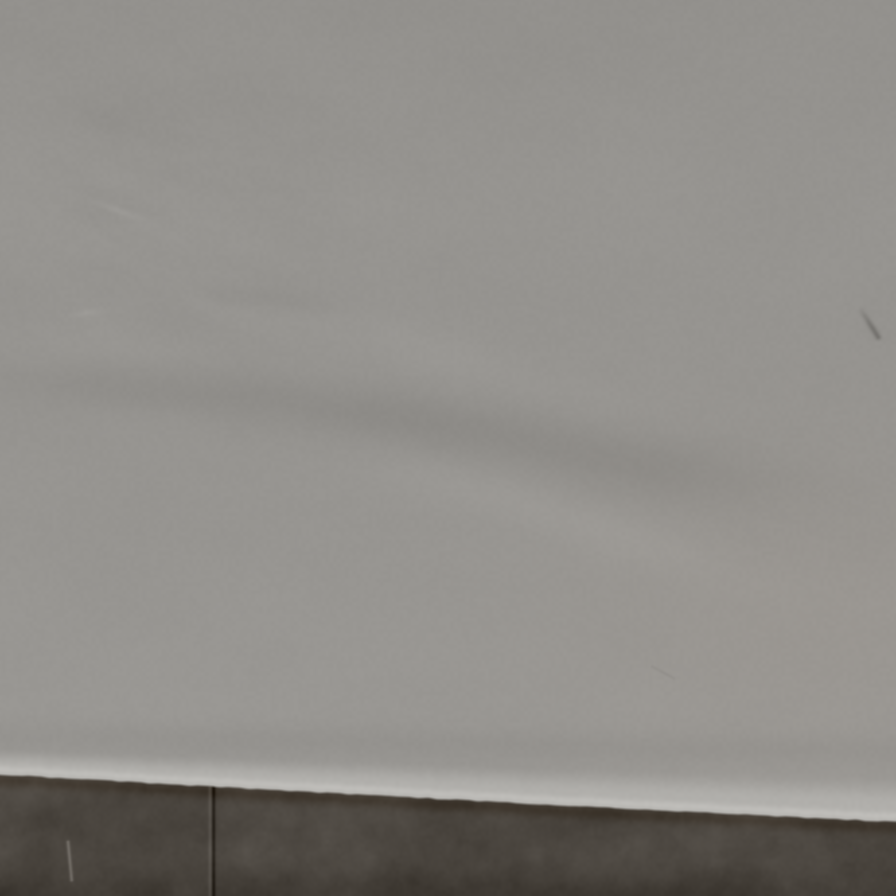
Reproduce this texture procedurally as a three.js fragment shader.

```glsl
#define WALL vec3(0.588, 0.580, 0.565)
#define TRIM vec3(0.725, 0.720, 0.705)
#define BASE vec3(0.300, 0.280, 0.255)
#define EDGE_SOFT 0.0022
#define GRAIN 0.010
#define MOTTLE 0.014
#define WRINKLE 0.016

varying vec2 vUv;

float hash(vec2 p) {
  p = fract(p * vec2(0.1031, 0.1147));
  p += dot(p, p.yx + 33.33);
  return fract((p.x + p.y) * p.x * 7.31);
}

float noise(vec2 p) {
  vec2 cell = floor(p);
  vec2 f = fract(p);
  f = f * f * (3.0 - 2.0 * f);
  return mix(mix(hash(cell), hash(cell + vec2(1.0, 0.0)), f.x),
             mix(hash(cell + vec2(0.0, 1.0)), hash(cell + 1.0), f.x), f.y);
}

float fbm(vec2 p) {
  float sum = 0.0;
  float gain = 0.5;
  for (int i = 0; i < 4; i++) {
    sum += gain * noise(p);
    p = mat2(1.6, 1.2, -1.2, 1.6) * p + 7.3;
    gain *= 0.5;
  }
  return sum;
}

float bell(float d, float width) {
  d /= width;
  return exp(-d * d);
}

// Soft elongated spot, with its long axis leaning by slope
float fold(vec2 p, vec2 center, vec2 size, float slope) {
  p -= center;
  return bell(p.x, size.x) * bell(p.y - slope * p.x, size.y);
}

float segment(vec2 p, vec2 a, vec2 b) {
  vec2 ab = b - a;
  return length(p - a - ab * clamp(dot(p - a, ab) / dot(ab, ab), 0.0, 1.0));
}

vec3 wallColor(vec2 p, float height) {
  vec3 color = WALL;
  color += 0.012 * smoothstep(0.55, 0.15, p.y) - 0.012 * smoothstep(0.75, 1.0, p.y);
  color += vec3(0.008, 0.002, -0.002) * fold(p, vec2(0.92, 0.32), vec2(0.3, 0.18), 0.0);

  // Broad sagging folds
  float shade = -0.034 * fold(p, vec2(0.52, 0.52), vec2(0.26, 0.034), -0.17);
  shade -= 0.022 * fold(p, vec2(0.17, 0.56), vec2(0.16, 0.026), -0.10);
  shade -= 0.018 * fold(p, vec2(0.74, 0.47), vec2(0.13, 0.045), -0.15);
  shade -= 0.018 * fold(p, vec2(0.29, 0.667), vec2(0.08, 0.014), -0.12);
  shade += 0.017 * fold(p, vec2(0.62, 0.425), vec2(0.19, 0.026), -0.32);
  shade += 0.012 * fold(p, vec2(0.48, 0.61), vec2(0.15, 0.025), -0.30);
  shade += 0.012 * fold(p, vec2(0.15, 0.61), vec2(0.13, 0.025), -0.10);

  // Fine creases gathered at the upper left
  float creased = fold(p, vec2(0.17, 0.77), vec2(0.22, 0.17), -0.1);
  shade += WRINKLE * creased * (fbm(vec2(p.x * 9.0, p.y * 24.0 + p.x * 8.0)) - 0.47) * 2.5;
  shade += 0.025 * fold(p, vec2(0.135, 0.764), vec2(0.022, 0.004), -0.35);
  shade += 0.025 * fold(p, vec2(0.098, 0.651), vec2(0.014, 0.004), 0.1);
  shade += MOTTLE * (fbm(p * vec2(7.0, 15.0)) - 0.47);
  color += shade;

  // Small dark nick and faint scratch
  float nick = segment(p, vec2(0.962, 0.653), vec2(0.980, 0.624));
  color -= 0.12 * bell(nick, 0.0035) * smoothstep(0.665, 0.63, p.y);
  color -= 0.025 * bell(segment(p, vec2(0.728, 0.256), vec2(0.752, 0.243)), 0.002);

  // Bright hem above the lower edge
  float hem = mix(0.030, 0.052, p.x);
  color -= 0.018 * bell(height - hem * 1.5, 0.018);
  color = mix(color, TRIM, 0.72 * smoothstep(hem, hem * 0.35, height));
  color += 0.055 * bell(height - 0.006, 0.005);
  return color;
}

vec3 baseColor(vec2 p, float height) {
  vec3 color = BASE + 0.09 * (fbm(p * vec2(18.0, 24.0)) - 0.47);
  color += 0.03 * (fbm(p * vec2(80.0, 55.0)) - 0.47);
  color -= 0.045 * smoothstep(0.045, 0.0, p.y);
  color -= vec3(0.055, 0.065, 0.075) * bell(height + 0.006, 0.008);

  // Vertical joint and pale scratch
  color -= 0.13 * bell(p.x - 0.2385, 0.0022);
  color += 0.06 * bell(p.x - 0.2345, 0.0022);
  float scratch = segment(p, vec2(0.076, 0.060), vec2(0.080, 0.018));
  color += 0.14 * bell(scratch, 0.0022);
  return color;
}

void main() {
  vec2 p = vUv;
  float edge = 0.1355 - 0.058 * p.x + 0.005 * p.x * p.x;
  float height = p.y - edge + 0.0012 * (noise(vec2(p.x * 90.0, 3.0)) - 0.5);
  float cover = smoothstep(-EDGE_SOFT, EDGE_SOFT, height);
  vec3 color = mix(baseColor(p, height), wallColor(p, height), cover);
  color += GRAIN * (noise(p * 230.0) - 0.5);
  gl_FragColor = vec4(color, 1.0);
}
```
